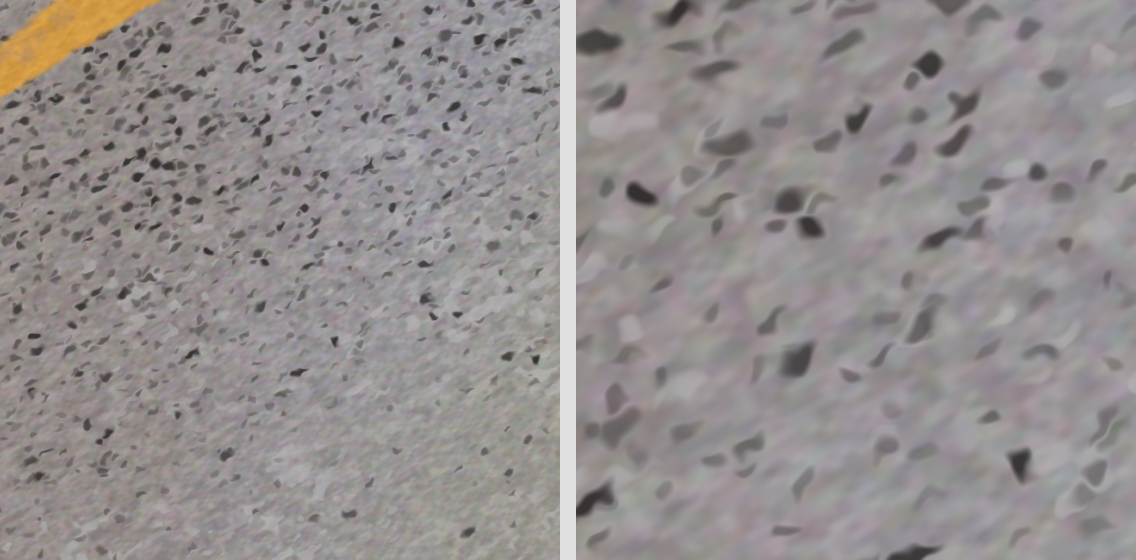
Left: the whole. Right: its middle third, enlarged.
Write a WebGL 2 fragment shader that draws this texture.

```glsl
#version 300 es
precision highp float;

#define GRAIN_ANGLE 0.53
#define PIT_CELL vec2(0.038, 0.028)
#define SPECK_CELL vec2(0.027, 0.019)
#define PIT_DENSITY 0.62
#define SPECK_DENSITY 0.40
#define GRAIN_CONTRAST 0.16
#define TINT_CONTRAST 0.045
#define FLECK_STRENGTH 0.50
#define PIT_COLOR vec3(0.20, 0.185, 0.185)
#define FLECK_COLOR vec3(0.74, 0.73, 0.74)
#define PAINT_COLOR vec3(0.84, 0.61, 0.25)

uniform vec2 u_resolution;
out vec4 fragColor;

float hash(vec2 p) {
    vec3 v = fract(p.xyx * 0.1031);
    v += dot(v, v.yzx + 33.33);
    return fract((v.x + v.y) * v.z);
}

vec2 hash2(vec2 p) {
    return vec2(hash(p + 17.3), hash(p + 71.9));
}

mat2 turn(float a) {
    float c = cos(a), s = sin(a);
    return mat2(c, -s, s, c);
}

float noise(vec2 p) {
    vec2 i = floor(p), f = fract(p);
    f = f * f * (3.0 - 2.0 * f);
    float low = mix(hash(i), hash(i + vec2(1, 0)), f.x);
    float high = mix(hash(i + vec2(0, 1)), hash(i + vec2(1, 1)), f.x);
    return mix(low, high, f.y);
}

float fbm(vec2 p) {
    float sum = 0.0, weight = 0.5;
    for (int i = 0; i < 4; i++) {
        sum += weight * noise(p);
        p = turn(0.6) * p * 2.03 + 9.7;
        weight *= 0.5;
    }
    return sum / 0.9375;
}

// Share of cells holding a pit: worn upper left, smooth lower right
float wear(vec2 uv) {
    return mix(0.10, 1.0, smoothstep(0.0, 0.65, uv.y - 0.6 * uv.x));
}

// Scattered elongated pits, in coordinates aligned with the grain
float pits(vec2 q, vec2 cell, float density, float seed) {
    vec2 home = floor(q / cell);
    float cover = 0.0;
    for (int y = -1; y <= 1; y++) {
        for (int x = -1; x <= 1; x++) {
            vec2 id = home + vec2(x, y);
            vec2 key = id + seed;
            vec2 center = (id + 0.15 + 0.7 * hash2(key)) * cell;
            float present = step(hash(key + 5.1), density * wear(center * turn(GRAIN_ANGLE)));
            vec2 size = hash2(key + 40.0);
            vec2 radius = cell * mix(vec2(0.21, 0.19), vec2(0.46, 0.34), size);
            vec2 d = turn((hash(key + 8.4) - 0.5) * 0.9) * (q - center) / radius;
            float depth = mix(0.4, 1.0, hash(key + 23.0));
            cover = max(cover, present * depth * (1.0 - smoothstep(0.4, 1.25, length(d))));
        }
    }
    return cover;
}

void main() {
    vec2 uv = gl_FragCoord.xy / u_resolution;
    vec2 q = turn(GRAIN_ANGLE) * uv;

    // Broad colour drift: brown left, lavender right, olive lower corner
    float drift = uv.x + 0.35 * (fbm(uv * 5.0) - 0.5);
    vec3 color = mix(vec3(0.575, 0.545, 0.535), vec3(0.605, 0.595, 0.62), smoothstep(0.1, 0.9, drift));
    float corner = smoothstep(0.55, 1.15, uv.x + 0.6 * (0.5 - uv.y));
    color = mix(color, vec3(0.60, 0.59, 0.565), corner);

    // Fine streaked grain with faint colour speckle
    float grain = 0.55 * noise(q * vec2(48, 95)) + 0.45 * noise(q * vec2(110, 190) + 31.0);
    color += (grain - 0.5) * GRAIN_CONTRAST;
    vec2 fine = q * vec2(75, 120);
    vec3 speckle = vec3(noise(fine + 3.0), noise(fine + 57.0), noise(fine + 91.0)) - 0.5;
    color += speckle * TINT_CONTRAST;

    // Pale flecks gathered in loose patches
    vec2 ragged = q + 0.010 * (vec2(noise(uv * 90.0), noise(uv * 90.0 + 44.0)) - 0.5);
    float patches = smoothstep(0.35, 0.65, fbm(uv * 6.0 + 12.0) + 0.2 * (uv.x - uv.y));
    float fleck = smoothstep(0.66, 0.86, noise(ragged * vec2(40, 68) + 23.0));
    color = mix(color, FLECK_COLOR, fleck * FLECK_STRENGTH * mix(0.25, 1.0, patches));

    // Painted band across the upper left corner
    float rise = uv.y - 0.61 * uv.x + 0.022 * (fbm(uv * 38.0) - 0.5);
    float top = 0.915 + 0.24 * uv.x;
    float paint = smoothstep(0.817, 0.835, rise) * (1.0 - smoothstep(top - 0.012, top + 0.012, rise));
    float worn = smoothstep(0.48, 0.78, fbm(q * vec2(22, 40)));
    vec3 paintColor = mix(PAINT_COLOR, vec3(0.72, 0.55, 0.36), 0.7 * worn) + (grain - 0.5) * 0.1;

    // Dark pits and fainter small specks
    float dark = pits(ragged, PIT_CELL, PIT_DENSITY, 3.0);
    float faint = 0.5 * pits(ragged + 0.3, SPECK_CELL, SPECK_DENSITY, 130.0);
    color = mix(color, PIT_COLOR, max(dark, faint));
    color = mix(color, paintColor, paint * 0.95);

    fragColor = vec4(clamp(color, 0.0, 1.0), 1.0);
}
```
